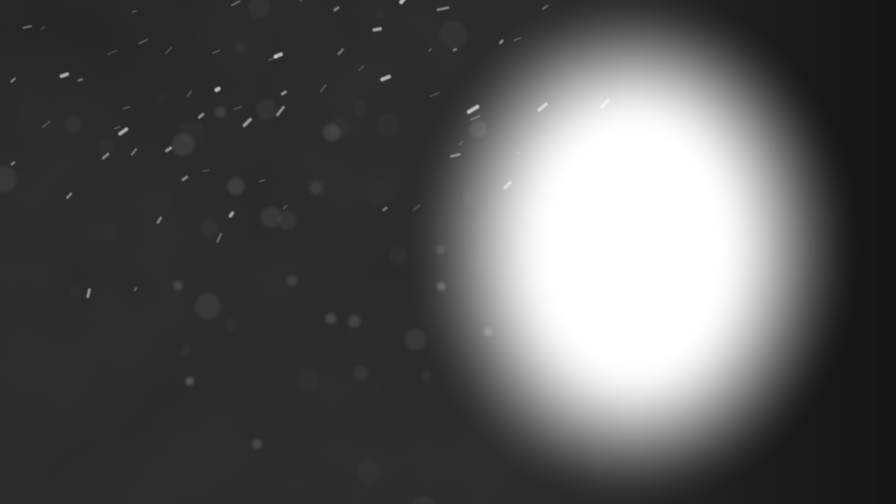
A Shadertoy shader for this background:

```glsl
// Soft white oval glow on charcoal, with drifting dust streaks and blurred bokeh specks.
#define GLOW_CENTER vec2(1.257, 0.508)
#define GLOW_RADII vec2(0.309, 0.374)
#define GLOW_SOFTNESS 0.148
#define DARK_LEFT 0.172
#define DARK_RIGHT 0.088
#define MOTTLE 0.016
#define STREAK_CELL 0.078
#define STREAK_LIGHT 0.68
#define BOKEH_CELL 0.095
#define BOKEH_LIGHT 0.19

vec2 hash2(vec2 p) {
    vec3 q = fract(vec3(p.xyx) * vec3(0.1031, 0.1030, 0.0973));
    q += dot(q, q.yzx + 33.33);
    return fract((q.xx + q.yz) * q.zy);
}

float gradientDot(vec2 cell, vec2 offset) {
    return dot(hash2(cell + 71.0) * 2.0 - 1.0, offset);
}

float gradientNoise(vec2 p) {
    vec2 i = floor(p), f = fract(p);
    vec2 u = f * f * f * (f * (f * 6.0 - 15.0) + 10.0);
    vec2 e = vec2(1.0, 0.0);
    return mix(mix(gradientDot(i, f), gradientDot(i + e, f - e), u.x),
               mix(gradientDot(i + e.yx, f - e.yx), gradientDot(i + 1.0, f - 1.0), u.x), u.y);
}

// Approximate signed distance to an ellipse
float ellipseDistance(vec2 p, vec2 radii) {
    float k = length(p / radii);
    return k * (k - 1.0) / max(length(p / (radii * radii)), 1e-4);
}

// Short slanted flecks, most common towards the top left
float streaks(vec2 p, float pixel) {
    float light = 0.0;
    vec2 base = floor(p / STREAK_CELL);
    for (int k = 0; k < 9; k++) {
        vec2 cell = base + vec2(k % 3, k / 3) - 1.0;
        vec2 center = (cell + hash2(cell + 13.0)) * STREAK_CELL;
        vec2 shape = hash2(cell + 47.0), chance = hash2(cell + 89.0);
        float density = 0.85 * smoothstep(0.33, 0.8, center.y)
                      * (1.0 - smoothstep(0.9, 1.45, center.x));
        float angle = mix(0.15, 0.9, shape.x) + 0.7 * smoothstep(0.75, 0.5, center.y) * chance.y;
        vec2 axis = vec2(cos(angle), sin(angle));
        vec2 d = p - center;
        float halfLength = mix(0.002, 0.010, shape.y);
        d -= axis * clamp(dot(d, axis), -halfLength, halfLength);
        float width = mix(0.0010, 0.0040, chance.y * chance.y);
        float edge = 0.0008 + pixel;
        float fleck = 1.0 - smoothstep(width - edge, width + edge, length(d));
        float strength = mix(0.3, 1.0, chance.y * chance.y);
        light += fleck * strength * step(chance.x, density);
    }
    return light * STREAK_LIGHT;
}

// Out-of-focus discs, densest left of the glow
float bokeh(vec2 p, float pixel) {
    float light = 0.0;
    vec2 base = floor(p / BOKEH_CELL);
    for (int k = 0; k < 9; k++) {
        vec2 cell = base + vec2(k % 3, k / 3) - 1.0;
        vec2 center = (cell + hash2(cell + 157.0)) * BOKEH_CELL;
        vec2 shape = hash2(cell + 203.0), chance = hash2(cell + 251.0);
        vec2 spread = (center - vec2(0.66, 0.58)) / vec2(0.46, 0.50);
        float density = 0.85 * exp(-dot(spread, spread));
        float radius = mix(0.008, 0.028, shape.x * shape.x);
        float edge = 0.004 + pixel;
        float disc = 1.0 - smoothstep(radius - edge, radius + edge, length(p - center));
        float strength = mix(0.12, 1.0, shape.y * shape.y) * mix(1.0, 0.35, shape.x);
        light += disc * strength * step(chance.x, density);
    }
    return light * BOKEH_LIGHT;
}

void mainImage(out vec4 fragColor, in vec2 fragCoord) {
    float pixel = 1.0 / iResolution.y;
    vec2 p = fragCoord * pixel;

    // Charcoal backdrop, darker on the right and faintly mottled
    float shade = mix(DARK_LEFT, DARK_RIGHT, smoothstep(1.05, 1.76, p.x));
    shade -= 0.02 * smoothstep(0.6, 1.0, p.y) * smoothstep(0.9, 0.0, p.x);
    shade += MOTTLE * (gradientNoise(p * 5.0) + 0.5 * gradientNoise(p * 12.0))
           * smoothstep(1.5, 0.9, p.x);

    // Oval glow with a wide blurred rim
    float rim = ellipseDistance(p - GLOW_CENTER, GLOW_RADII);
    float glow = 1.0 - smoothstep(-GLOW_SOFTNESS, GLOW_SOFTNESS, rim);
    shade = mix(shade, 1.0, glow);

    // Dust is screened on, so it fades into the glow
    float dust = min(bokeh(p, pixel) + streaks(p, pixel), 1.0);
    shade += dust * (1.0 - shade);

    fragColor = vec4(vec3(shade), 1.0);
}
```
